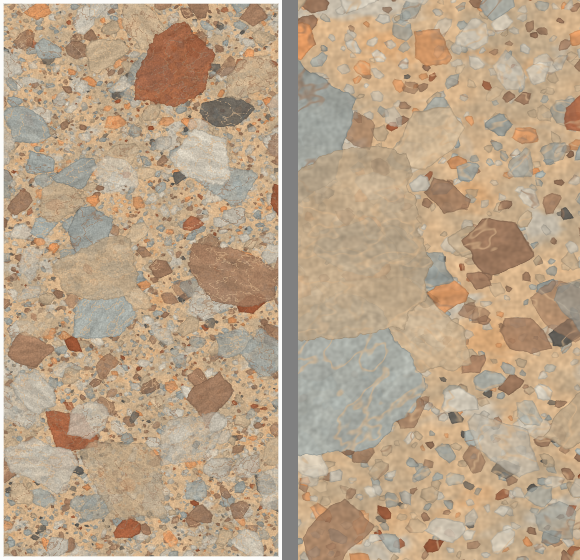
Left, the full canvas; right, a detail of the centre.
Write a Shadertoy shader that draws this texture.

```glsl
// Breccia stone slab with a white margin: a warped sandy matrix is filled with
// angular clasts, laid in layers from tiny chips up to large boulders.
// Each clast is a random convex polygon with its own colour, streaks and veins.

#define BORDER 0.0130     // white margin, in canvas widths
#define LAYERS 6          // number of clast sizes
#define FINEST 64.0       // cells across the canvas in the finest layer
#define SHRINK 0.53       // cell count ratio between layers
#define SHARE 0.62        // part of the cells that hold a clast
#define FLATTEN 1.4       // horizontal stretch of clasts
#define ROUGHNESS 0.09    // raggedness of clast outlines
#define STREAKS 0.15      // contrast of banding inside clasts
#define GRAIN 0.13        // contrast of fine grain
#define FADE 0.60         // opacity of the faintest clasts

const float TAU = 6.2831853;
const vec3 SAND   = vec3(0.75, 0.66, 0.54);
const vec3 PEACH  = vec3(0.85, 0.71, 0.55);
const vec3 AMBER  = vec3(0.86, 0.64, 0.43);
const vec3 PALE   = vec3(0.77, 0.74, 0.68);
const vec3 SLATE  = vec3(0.61, 0.63, 0.61);
const vec3 BROWN  = vec3(0.59, 0.45, 0.35);
const vec3 ORANGE = vec3(0.86, 0.58, 0.37);
const vec3 RUST   = vec3(0.60, 0.33, 0.21);
const vec3 COAL   = vec3(0.36, 0.35, 0.33);
const vec3 WHITE  = vec3(0.99, 0.99, 0.98);

vec2 hash2(vec2 p) {
    vec3 q = fract(p.xyx * vec3(0.1031, 0.1030, 0.0973));
    q += dot(q, q.yzx + 33.33);
    return fract((q.xx + q.yz) * q.zy);
}

float corner(vec2 cell, vec2 offset, vec2 f) {
    return dot(hash2(cell + offset) * 2.0 - 1.0, f - offset);
}

// Gradient noise, roughly -0.7 to 0.7
float noise(vec2 p) {
    vec2 i = floor(p), f = fract(p);
    vec2 u = f * f * f * (f * (f * 6.0 - 15.0) + 10.0);
    return mix(mix(corner(i, vec2(0, 0), f), corner(i, vec2(1, 0), f), u.x),
               mix(corner(i, vec2(0, 1), f), corner(i, vec2(1, 1), f), u.x), u.y);
}

float fbm(vec2 p) {
    float sum = 0.0, gain = 0.6;
    for (int k = 0; k < 4; k++) {
        sum += gain * noise(p);
        p = mat2(1.6, 1.2, -1.2, 1.6) * p + 7.3;
        gain *= 0.55;
    }
    return sum;
}

vec3 clastColor(float t) {
    if (t < 0.28) return PALE;
    if (t < 0.50) return SLATE;
    if (t < 0.70) return SAND;
    if (t < 0.86) return BROWN;
    if (t < 0.93) return ORANGE;
    if (t < 0.96) return RUST;
    return COAL;
}

// Sandy ground with peach drifts and pale washes
vec3 matrix(vec2 p) {
    vec2 drift = p + 0.08 * vec2(fbm(p * 5.0), fbm(p * 5.0 + 31.0));
    vec3 col = mix(SAND, PEACH, smoothstep(-0.25, 0.15, fbm(drift * vec2(6.0, 10.0))));
    col = mix(col, AMBER, 0.6 * smoothstep(0.10, 0.40, fbm(drift * vec2(8.0, 17.0) + 50.0)));
    col = mix(col, PALE, 0.9 * smoothstep(0.08, 0.30, fbm(drift * vec2(9.0, 14.0) + 90.0)));
    return col * (1.0 + 0.16 * fbm(p * 40.0));
}

// Random polygon: largest distance past any of seven tilted sides
float polygon(vec2 d, vec2 id, float size) {
    float e = -10.0;
    for (int s = 0; s < 7; s++) {
        vec2 h = hash2(id + float(s) * 5.7 + 13.1);
        float a = (float(s) + 0.7 * h.x) * TAU / 7.0;
        e = max(e, dot(d, vec2(cos(a), sin(a))) - size * (0.65 + 0.5 * h.y));
    }
    return e;
}

vec3 addClasts(vec3 col, vec2 p, float cells, float seed) {
    vec2 q = p * cells + seed * 3.7;
    float soft = 0.8 * cells / iResolution.x;
    float ragged = ROUGHNESS * (fbm(q * 3.0) + 0.6 * fbm(p * 35.0));
    for (int n = 0; n < 9; n++) {
        vec2 cell = floor(q) + vec2(n % 3 - 1, n / 3 - 1);
        vec2 id = cell + seed * 41.0 + 200.0;
        vec2 kind = hash2(id + 71.7), look = hash2(id + 137.3);
        if (kind.x > SHARE) continue;
        float a = (kind.y - 0.5) * 1.9;
        vec2 d = mat2(cos(a), -sin(a), sin(a), cos(a)) * (q - cell - hash2(id));
        float e = polygon(d * vec2(1.0, FLATTEN), id, mix(0.26, 0.54, look.y)) + ragged;
        if (e > soft) continue;

        // Banding, veins and a darker rim
        vec2 local = d / cells + look * 9.0;
        float band = fbm(local * vec2(11.0, 38.0) + 0.7 * fbm(local * 14.0));
        float crack = abs(fbm(local * vec2(9.0, 16.0) + 20.0));
        vec3 stone = clastColor(look.x) * (0.95 + 0.13 * fract(kind.y * 17.0));
        stone *= 1.0 + STREAKS * 2.0 * band;
        stone = mix(stone, look.y > 0.7 ? BROWN : PEACH, 0.55 * (1.0 - smoothstep(0.0, 0.035, crack)));
        stone *= 1.0 - 0.16 * smoothstep(-3.0 * soft, 0.0, e);
        float opacity = mix(FADE, 1.0, fract(look.y * 23.0));
        col = mix(col, stone, opacity * (1.0 - smoothstep(-soft, soft, e)));
    }
    return col;
}

void mainImage(out vec4 fragColor, in vec2 fragCoord) {
    vec2 p = fragCoord / iResolution.x;
    vec3 col = matrix(p);
    float cells = FINEST;
    for (int k = 0; k < LAYERS; k++) {
        col = addClasts(col, p, cells, float(k) + 1.0);
        cells *= SHRINK;
    }
    col *= 1.0 + GRAIN * (noise(p * 170.0) + 0.6 * noise(p * 85.0 + 40.0));

    // White margin
    vec2 edge = min(p, iResolution.xy / iResolution.x - p);
    float px = 0.7 / iResolution.x;
    float inside = smoothstep(BORDER - px, BORDER + px, min(edge.x, edge.y));
    fragColor = vec4(mix(WHITE, clamp(col, 0.0, 1.0), inside), 1.0);
}
```
